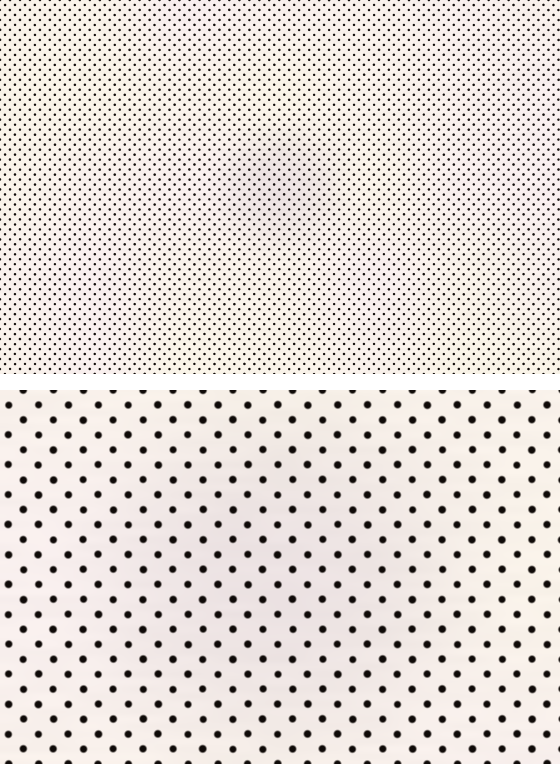
Top, the full canvas; bottom, a detail of the centre.
A WebGL 1 fragment shader for this pattern:

```glsl
precision highp float;
// Small dark polka dots in staggered rows on warm, faintly mottled paper.

uniform vec2 u_resolution;

// Lengths are fractions of the canvas height.
const float ROWS = 75.0;             // staggered rows from top to bottom
const float ROW_STEP = 1.0 / ROWS;
const float DOT_STEP = 2.0 / ROWS;   // spacing along one row
const float DOT_RADIUS = 0.0032;
const float RADIUS_VARIATION = 0.05;
const float POSITION_JITTER = 0.0003;
const float EDGE_SOFTNESS = 0.0011;
const float TINT_STRENGTH = 0.016;
const float FIBRE_STRENGTH = 0.018;
const float SHADE_STRENGTH = 0.045;

const vec3 PAPER = vec3(0.975, 0.945, 0.922);
const vec3 INK = vec3(0.06, 0.04, 0.03);
const vec3 TINT_AXIS = vec3(0.15, 0.7, -1.0);  // pink to cream

float hash(vec2 p) {
  vec3 q = fract(vec3(p.xyx) * 0.1031);
  q += dot(q, q.yzx + 33.33);
  return fract((q.x + q.y) * q.z);
}

float valueNoise(vec2 p) {
  vec2 cell = floor(p);
  vec2 f = fract(p);
  f = f * f * (3.0 - 2.0 * f);
  float low = mix(hash(cell), hash(cell + vec2(1.0, 0.0)), f.x);
  float high = mix(hash(cell + vec2(0.0, 1.0)), hash(cell + vec2(1.0)), f.x);
  return mix(low, high, f.y);
}

// Paper: broad tints, fine horizontal fibres and a faint central shade.
vec3 paperColor(vec2 p, vec2 center) {
  float tint = valueNoise(p * 4.0 + 11.0) - 0.5;
  float fibre = valueNoise(p * vec2(24.0, 150.0) + 5.0) - 0.5;
  vec2 shadeOffset = (p - center) / vec2(0.23, 0.22);
  float shade = 1.0 - smoothstep(0.2, 1.0, length(shadeOffset));
  return PAPER + TINT_AXIS * tint * TINT_STRENGTH * 2.0
       + fibre * FIBRE_STRENGTH - shade * SHADE_STRENGTH;
}

// Coverage of the nearest dot; every other row shifts by half a step.
float dotCoverage(vec2 p, float pixel) {
  float row = floor(p.y / ROW_STEP + 0.5);
  float shift = 0.5 * mod(row, 2.0);
  float column = floor(p.x / DOT_STEP - shift + 0.5);
  vec2 id = vec2(column, row) + 3.0;
  vec2 center = vec2((column + shift) * DOT_STEP, row * ROW_STEP);
  center += (vec2(hash(id), hash(id + 71.0)) - 0.5) * 2.0 * POSITION_JITTER;
  float size = 1.0 + (hash(id + 137.0) - 0.5) * 2.0 * RADIUS_VARIATION;
  float edge = max(EDGE_SOFTNESS, 0.65 * pixel);
  float distanceToRim = length(p - center) - DOT_RADIUS * size;
  return 1.0 - smoothstep(-edge, edge, distanceToRim);
}

void main() {
  float pixel = 1.0 / u_resolution.y;
  float aspect = u_resolution.x * pixel;
  vec2 p = gl_FragCoord.xy * pixel;
  p.y = 1.0 - p.y;  // rows count down from the top
  vec3 paper = paperColor(p, vec2(0.5 * aspect, 0.5));
  gl_FragColor = vec4(mix(paper, INK, dotCoverage(p, pixel)), 1.0);
}
```
